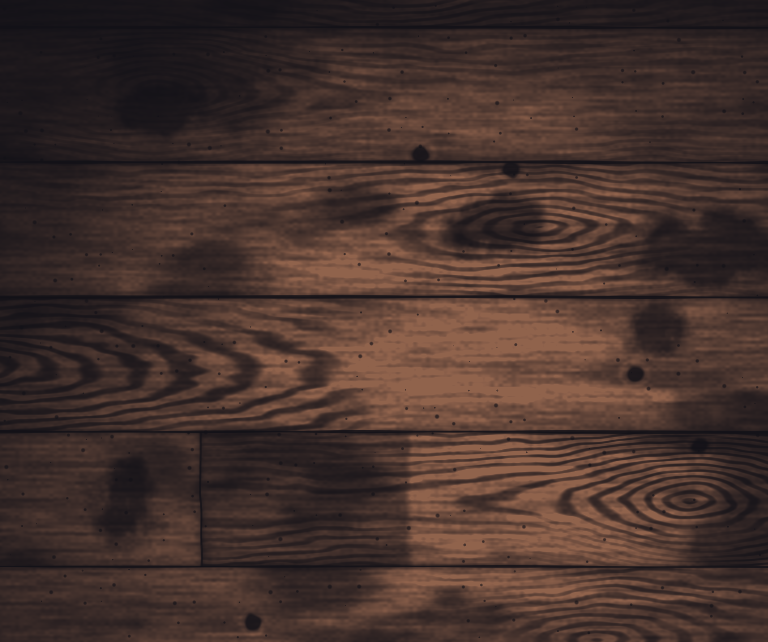
This texture is drawn by a WebGL 2 fragment shader. Its source:

```glsl
#version 300 es
precision highp float;
// Dark, worn wooden boards lying across the canvas, lit softly from the middle.
uniform vec2 u_resolution;
out vec4 fragColor;

// Per board, bottom to top: heart of the rings in x, knot in x, knot height in the board.
const vec3 BOARDS[6] = vec3[6](
  vec3(0.93, 0.394, 0.59), vec3(1.075, 1.09, 0.90), vec3(-0.04, 0.989, 0.43),
  vec3(0.84, 0.797, 0.95), vec3(0.25, 0.655, 0.06), vec3(0.60, 0.90, 0.50));

float hash(vec2 p) {
  return fract(sin(dot(p, vec2(127.1, 311.7))) * 43758.5453);
}

float noise(vec2 p) {
  vec2 i = floor(p), f = fract(p);
  f = f * f * (3.0 - 2.0 * f);
  return mix(mix(hash(i), hash(i + vec2(1, 0)), f.x),
             mix(hash(i + vec2(0, 1)), hash(i + vec2(1, 1)), f.x), f.y);
}

float fbm(vec2 p) {
  float sum = 0.0, gain = 0.533;
  for (int i = 0; i < 4; i++) {
    sum += gain * noise(p);
    p = p * 2.03 + 17.3;
    gain *= 0.5;
  }
  return sum;
}

// Ragged soft mark, 1 at its core and 0 outside.
float stain(vec2 p, vec2 centre, vec2 size) {
  vec2 d = (p - centre) / size;
  return smoothstep(0.25, 0.7, exp(-dot(d, d)) * (0.3 + 1.3 * fbm(p * vec2(24.0, 18.0))));
}

// Dark groove with a soft shadow around it.
float groove(float dist, float width, float px) {
  return max(1.0 - smoothstep(width - px, width + px, dist), 0.6 * exp(-dist / 0.007));
}

void main() {
  vec2 p = gl_FragCoord.xy / u_resolution.y;
  float px = 1.0 / u_resolution.y;

  // Rows of boards; one row is split by a butt joint
  float level = (p.y - 0.117) / 0.21 + 0.012 * (noise(vec2(p.x * 5.0, 7.0)) - 0.5);
  float row = clamp(floor(level), -1.0, 4.0);
  float v = level - row;
  float jointX = 0.313 + 0.003 * (noise(vec2(p.y * 30.0, 2.0)) - 0.5);
  bool splitRow = row == 0.0;
  bool arched = row == 1.0;
  float seed = row * 7.3 + (splitRow && p.x > jointX ? 3.7 : 0.0);
  vec3 board = BOARDS[int(row) + 1];

  // Growth rings: ellipses round the heart that run out into straight grain
  vec2 d = p - vec2(board.x, 0.117 + 0.21 * (row + 0.5));
  float along = d.x;
  d.y += 0.035 * (noise(p * vec2(4.0, 9.0) + seed) - 0.5)
       + 0.009 * (noise(p * vec2(13.0, 38.0) + seed) - 0.5);
  d.x = arched ? 0.13 * tanh(along / 0.55) : 0.07 * tanh(along / 0.2);
  float density = arched ? 72.0 : 72.0 + 26.0 * hash(vec2(seed, 4.0));
  float phase = length(d) * density + 0.35 * noise(p * vec2(30.0, 90.0));
  float ring = smoothstep(0.25, 1.0, 0.5 + 0.5 * sin(6.2832 * phase));
  float figure = 0.25 + 0.75 * smoothstep(0.3, 0.65, fbm(p * vec2(3.0, 9.0) + seed));
  figure *= arched ? mix(1.3, 0.25, smoothstep(0.5, 0.65, p.x + 0.06 * noise(p * 20.0)))
                   : mix(0.55, 1.0, exp(-along * along * 12.0));
  if (splitRow) figure *= p.x > jointX ? 1.5 : 0.3;

  // Light falling off towards the edges, deepest at the upper left
  vec2 fall = (p - vec2(0.70, 0.37)) / vec2(0.62, 0.56);
  float light = 0.07 + 0.74 * exp(-dot(fall, fall));
  light *= 1.0 - 0.55 * smoothstep(0.2, 0.95, p.y - p.x * 1.3 + 0.1);
  light *= 1.0 - 0.5 * smoothstep(0.93, 0.98, p.y);
  light *= 0.92 + 0.2 * hash(vec2(seed, 9.0));
  if (splitRow && p.x > jointX)
    light *= mix(0.62, 1.08, smoothstep(0.635, 0.65, p.x + 0.01 * noise(p * 60.0)));

  // Wood tone: rings, streaks, fibres and fine tooth
  float tone = light * (0.62 + 0.85 * fbm(p * vec2(4.0, 26.0) + seed * 3.0));
  tone *= 1.0 - 0.62 * min(figure, 1.1) * ring;
  tone *= 0.72 + 0.56 * noise(p * vec2(16.0, 190.0) + seed);
  tone *= 0.86 + 0.28 * noise(p * vec2(150.0, 210.0));
  float gleam = smoothstep(0.7, 0.88, noise(p * vec2(13.0, 65.0) + seed * 5.0));
  tone += 0.22 * gleam * light * smoothstep(0.45, 0.8, p.x);

  // Wear: broad grime, scorched marks and small pits
  tone *= 1.0 - 0.6 * smoothstep(0.52, 0.74, fbm(p * vec2(4.5, 8.0) + 31.0 + seed));
  float marks = stain(p, vec2(0.765, 0.65), vec2(0.09, 0.06));
  marks = max(marks, stain(p, vec2(1.02, 0.49), vec2(0.07, 0.05)));
  marks = max(marks, stain(p, vec2(0.19, 0.22), vec2(0.07, 0.08)));
  marks = max(marks, stain(p, vec2(1.10, 0.61), vec2(0.14, 0.07)));
  marks = max(marks, stain(p, vec2(0.25, 0.83), vec2(0.08, 0.05)));
  tone *= 1.0 - 0.7 * marks;
  vec2 cell = floor(p * 42.0);
  vec2 pit = fract(p * 42.0) - 0.25 - 0.5 * vec2(hash(cell), hash(cell + 5.0));
  float pitSize = 0.16 * hash(cell + 8.0) * step(0.8, hash(cell + 3.0));
  tone *= 1.0 - 0.65 * (1.0 - smoothstep(pitSize * 0.4, pitSize + 0.04, length(pit)))
              * step(0.01, pitSize);

  // Round knot with a paler rim
  vec2 k = p - vec2(board.y, 0.117 + 0.21 * (row + board.z));
  float knot = length(k * vec2(0.9, 1.0)) + 0.004 * (noise(p * 90.0) - 0.5);
  tone *= 1.0 - 0.8 * (1.0 - smoothstep(0.009, 0.015, knot));
  tone *= 1.0 + 0.25 * exp(-pow((knot - 0.019) / 0.004, 2.0));
  tone *= 1.0 - 0.3 * exp(-dot(k * vec2(14.0, 55.0), k * vec2(14.0, 55.0)));

  // Grooves between boards, with a worn bright lip below
  float seam = min(v, 1.0 - v) * 0.21;
  float seamWidth = 0.0015 + 0.0018 * noise(vec2(p.x * 9.0, floor(level + 0.5) * 5.0));
  float lip = exp(-pow(((1.0 - v) * 0.21 - 0.007) / 0.0025, 2.0));
  tone += 0.25 * lip * light * noise(vec2(p.x * 18.0, row * 3.0));
  tone *= 1.0 - 0.92 * groove(seam, seamWidth, px);
  if (splitRow) tone *= 1.0 - 0.85 * groove(abs(p.x - jointX), 0.002, px);

  vec3 shadow = vec3(0.070, 0.066, 0.090), warmWood = vec3(0.50, 0.345, 0.272);
  fragColor = vec4(mix(shadow, warmWood, clamp(tone * 1.3, 0.0, 1.15)), 1.0);
}
```
